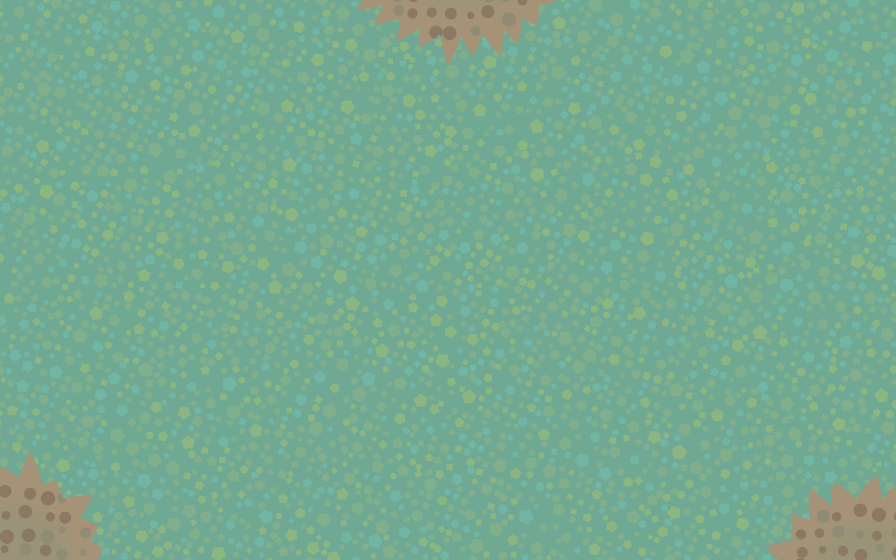
A Shadertoy shader for this texture:

```glsl
// Green ground strewn with small polygon pebbles, and spiky brown spotted patches at the borders.

const float BIG = 0.045;     // grid cell of the big pebbles
const float SMALL = 0.0198;  // grid cell of the small pebbles
const float SPOT = 0.033;    // grid cell of the patch spots

float hash(vec2 p) {
    return fract(sin(dot(p, vec2(127.1, 311.7))) * 43758.5453);
}

// Jittered centre of a grid cell
vec2 site(vec2 cell, float size) {
    vec2 offset = vec2(hash(cell), hash(cell + 17.3)) - 0.5;
    return (cell + 0.5 + 0.5 * offset) * size;
}

vec2 neighbour(int k) {
    return vec2(k % 3 - 1, k / 3 - 1);
}

// Opacity of a shape at signed distance d, smoothed over one pixel
float cover(float d) {
    return clamp(0.5 - d * iResolution.y, 0.0, 1.0);
}

float polygon(vec2 p, float sides, float radius, float turn) {
    float wedge = 6.28318 / sides;
    float a = mod(atan(p.y, p.x + 1e-6) + turn, wedge) - 0.5 * wedge;
    return length(p) * cos(a) - radius * cos(0.5 * wedge);
}

float bigRadius(vec2 cell) {
    return mix(0.0085, 0.0145, pow(hash(cell + 41.7), 1.5));
}

// Free space between a point and the nearest big pebble
float bigGap(vec2 p) {
    float gap = 1.0;
    for (int k = 0; k < 9; k++) {
        vec2 cell = floor(p / BIG) + neighbour(k);
        gap = min(gap, length(p - site(cell, BIG)) - bigRadius(cell));
    }
    return gap;
}

vec3 pebbleColor(float pick) {
    vec3 moss = vec3(0.505, 0.688, 0.545);
    vec3 lime = vec3(0.545, 0.715, 0.505);
    vec3 teal = vec3(0.445, 0.71, 0.645);
    return pick < 0.52 ? moss : pick < 0.76 ? lime : teal;
}

vec3 pebbles(vec2 p) {
    vec3 color = vec3(0.435, 0.66, 0.575);
    for (int k = 0; k < 9; k++) {
        // Small squares and pentagons fill the room left by the big ones
        vec2 cell = floor(p / SMALL) + neighbour(k);
        vec2 toCentre = p - site(cell, SMALL);
        float radius = mix(0.0055, 0.0085, hash(cell + 5.9));
        if (length(toCentre) < radius + 0.004 && bigGap(p - toCentre) > 0.75 * radius) {
            float sides = hash(cell + 8.1) < 0.55 ? 4.0 : 5.0;
            float d = polygon(toCentre, sides, radius, 6.28 * hash(cell + 2.7));
            color = mix(color, pebbleColor(hash(cell + 71.3)), cover(d));
        }
        // Big pentagons
        cell = floor(p / BIG) + neighbour(k);
        float dBig = polygon(p - site(cell, BIG), 5.0, bigRadius(cell), 6.28 * hash(cell + 3.1));
        color = mix(color, pebbleColor(hash(cell + 29.3)), cover(dBig));
    }
    return color;
}

// Distance to a disc rimmed with uneven, leaning spikes
float spikyDisc(vec2 p, float radius, float spikes, float seed) {
    float turn = (atan(p.y, p.x) / 6.28318 + 0.5) * spikes;
    vec2 id = vec2(mod(floor(turn), spikes), seed);
    float f = fract(turn);
    float peak = mix(0.25, 0.75, hash(id));
    float tooth = min(f / peak, (1.0 - f) / (1.0 - peak));
    float height = mix(0.018, 0.055, hash(id + 9.2));
    return 0.5 * (length(p) - radius - height * tooth);
}

// Round brown and grey spots whose centres lie inside the disc
vec3 spots(vec3 color, vec2 p, vec3 disc) {
    for (int k = 0; k < 9; k++) {
        vec2 cell = floor(p / SPOT) + neighbour(k);
        vec2 centre = site(cell, SPOT);
        float radius = mix(0.006, 0.013, hash(cell + 6.4));
        vec3 tint = hash(cell + 3.3) < 0.6 ? vec3(0.55, 0.475, 0.39) : vec3(0.56, 0.545, 0.455);
        float inside = step(length(centre - disc.xy), disc.z);
        color = mix(color, tint, inside * cover(length(p - centre) - radius));
    }
    return color;
}

void mainImage(out vec4 fragColor, in vec2 fragCoord) {
    vec2 uv = fragCoord / iResolution.y;
    float aspect = iResolution.x / iResolution.y;

    // The pebble grid is turned so that its rows do not show
    vec3 color = pebbles(mat2(0.88, 0.475, -0.475, 0.88) * uv);

    // Patches: centre and radius
    vec3 discs[3] = vec3[3](
        vec3(0.515 * aspect, 1.13, 0.195),
        vec3(0.01, -0.01, 0.158),
        vec3(0.97 * aspect, -0.052, 0.162));
    for (int i = 0; i < 3; i++) {
        vec3 disc = discs[i];
        vec2 q = uv - disc.xy;
        float d = spikyDisc(q, disc.z, i == 0 ? 32.0 : 22.0, float(i) + 4.0);
        float rim = smoothstep(0.5, 0.95, length(q) / disc.z);
        vec3 earth = mix(vec3(0.60, 0.575, 0.465), vec3(0.65, 0.575, 0.465), rim);
        color = mix(color, spots(earth, uv, disc), cover(d));
    }
    fragColor = vec4(color, 1.0);
}
```
